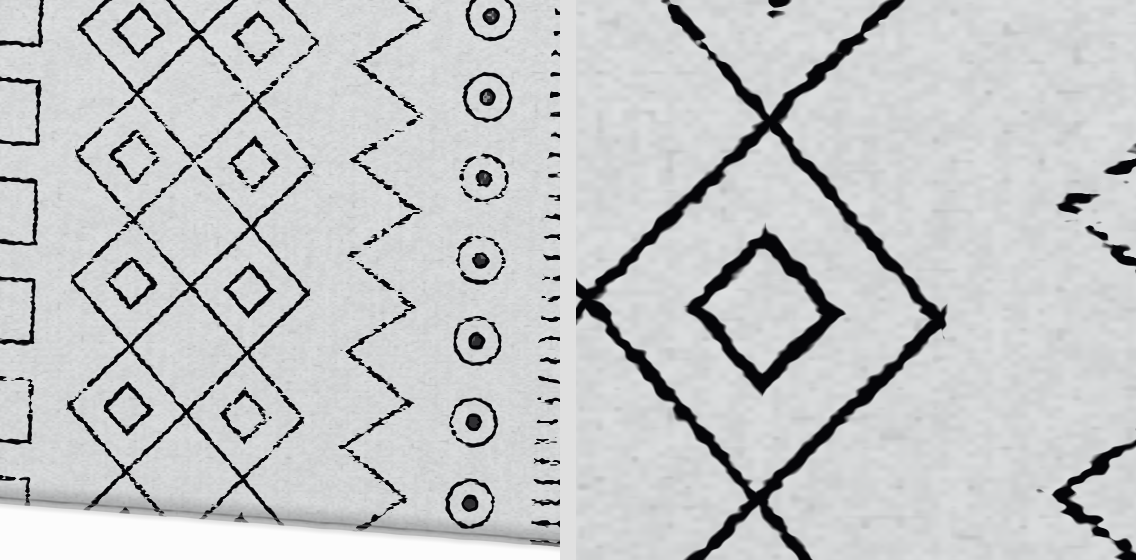
Left: the whole. Right: its middle third, enlarged.
This pattern is drawn by a Shadertoy shader. Its source:

```glsl
// A pale woven rug with hand-inked columns: open boxes, linked diamonds,
// a zigzag, ringed dots and short ticks, above a hemmed lower edge.
// Each column is a repeated distance field in a slightly skewed frame.

float hash(vec2 p) {
    return fract(sin(dot(p, vec2(127.1, 311.7))) * 43758.5453);
}

float noise(vec2 p) {
    vec2 i = floor(p), f = fract(p);
    f = f * f * (3.0 - 2.0 * f);
    return mix(mix(hash(i), hash(i + vec2(1, 0)), f.x),
               mix(hash(i + vec2(0, 1)), hash(i + vec2(1, 1)), f.x), f.y);
}

// Signed offset from the nearest repeat centre
float repeat(float x, float centre, float pitch) {
    return (fract((x - centre) / pitch + 0.5) - 0.5) * pitch;
}

float boxes(vec2 p) {
    vec2 q = abs(vec2(p.x + 0.1, repeat(p.y, 0.198, 0.1777))) - vec2(0.1735, 0.056);
    return abs(length(max(q, 0.0)) + min(max(q.x, q.y), 0.0)) - 0.0034;
}

float diamonds(vec2 p) {
    vec2 cell = (p - vec2(0.25, 0.04)) / vec2(0.213, 0.2253);
    vec2 q = abs(fract(cell + 0.5) - 0.5);
    float m = q.x + q.y;
    float lattice = abs(m - 0.5) * 0.155 - 0.0035;
    float inner = abs(m - 0.195) * 0.155 - 0.0042;
    float outside = (abs(cell.x - 0.5) - 1.0) * 0.213 - 0.002;
    return max(min(lattice, inner), outside);
}

float zigzag(vec2 p) {
    float wave = abs(2.0 * fract((p.y + 0.0117) / 0.1715) - 1.0);
    return abs(p.x - 0.643 - 0.117 * wave) * 0.578 - 0.0033;
}

float ticks(vec2 p) {
    float bar = abs(repeat(p.y, 0.837, 0.0365)) - 0.0034;
    return max(bar, 0.993 - p.x);
}

void mainImage(out vec4 fragColor, in vec2 fragCoord) {
    vec2 uv = fragCoord / iResolution.y;
    uv.y = 1.0 - uv.y;
    float aa = max(0.8 / iResolution.y, 0.0012);

    // Skewed rug frame; columns lean more towards the right
    vec2 p = vec2(uv.x + (0.026 + 0.02 * uv.x) * uv.y, uv.y - 0.062 * uv.x);

    // Woven ground with fine grain and sparse flecks
    float grain = noise(uv * vec2(190.0, 260.0)) - 0.5;
    float fleck = smoothstep(0.8, 1.0, noise(uv * vec2(95.0, 170.0) + 31.0));
    float light = 0.849 - 0.015 * uv.y + 0.055 * grain - 0.055 * fleck;
    light += 0.02 * (noise(uv * 45.0) - 0.5);
    vec3 col = light * vec3(0.992, 1.0, 1.004);

    // Ragged ink: small wobble, spiky fibres and worn patches
    vec2 wobble = vec2(noise(uv * 120.0), noise(uv * 120.0 + 57.0)) - 0.5;
    vec2 w = p + 0.0035 * wobble;
    float fibre = noise(uv * vec2(130.0, 260.0) + 11.0) - 0.5;
    float worn = smoothstep(0.5, 0.85, noise(uv * 9.0 + 4.0));
    float rough = 0.003 * fibre + 0.011 * worn * max(fibre, 0.0);

    float d = min(boxes(w), diamonds(w)) + rough;
    d = min(d, zigzag(w) + rough + 0.005 * fibre);
    d = min(d, ticks(w) + rough + 0.004 * fibre);

    // Ringed dots: grey-centred pupils with flecks towards the top
    float radius = length(vec2(w.x - 0.878, repeat(w.y, -0.0257, 0.1455)));
    d = min(d, abs(radius - 0.041) - 0.0031 + rough);
    d = min(d, radius - 0.0155 + 0.5 * rough);
    col = mix(col, vec3(0.02, 0.02, 0.03), smoothstep(aa, -aa, d));
    float chip = smoothstep(0.6, 0.8, noise(uv * 150.0 + 8.0)) * (1.0 - uv.y);
    vec3 pupil = vec3(0.19, 0.19, 0.2) + 0.45 * chip;
    col = mix(col, pupil, smoothstep(aa, -aa, radius - 0.009 + 0.004 * fibre));

    // Hem: soft shade, stitched crease and pale rim
    float edge = 0.899 + 0.078 * uv.x - uv.y + 0.002 * (noise(uv * 28.0) - 0.5);
    col *= 1.0 - 0.2 * smoothstep(0.045, 0.008, edge);
    float crease = smoothstep(0.0035, 0.0, abs(edge - 0.011));
    col = mix(col, vec3(0.43), crease * (0.35 + 0.5 * noise(uv * 60.0)));
    col = mix(col, vec3(0.76), 0.6 * smoothstep(0.008, 0.004, edge));

    // White floor below, with a faint contact shadow
    vec3 floorCol = vec3(0.99 - 0.1 * smoothstep(-0.012, 0.0, edge));
    col = mix(floorCol, col, smoothstep(-aa, aa, edge));
    fragColor = vec4(col, 1.0);
}
```
